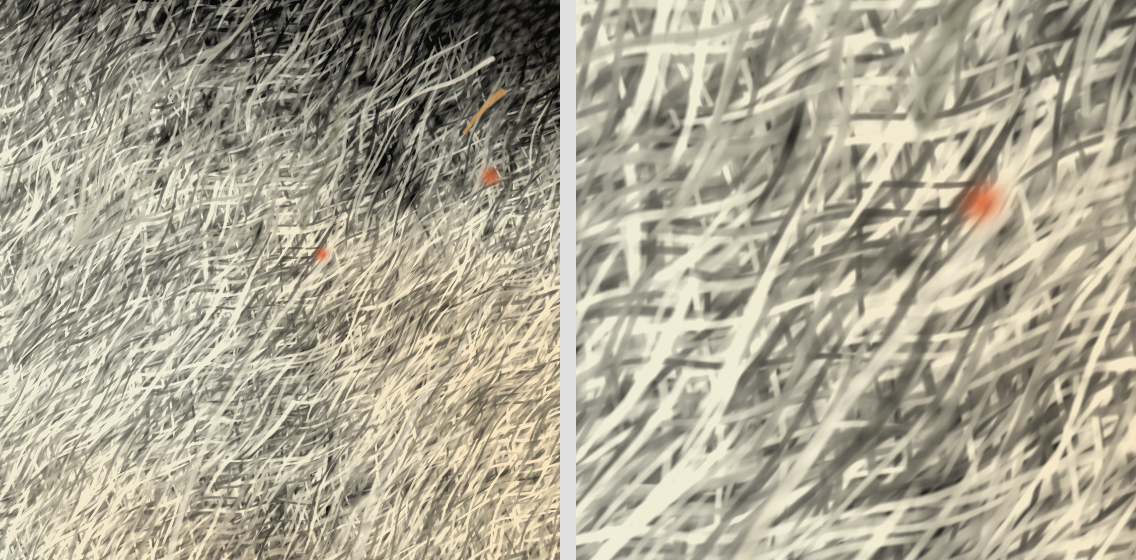
Left, the full canvas; right, a detail of the centre.
Give the GLSL for this texture, as a three.js fragment shader.

```glsl
varying vec2 vUv;

vec3 hash3(vec2 p) {
  vec3 q = fract(vec3(p.xyx) * vec3(0.1031, 0.1030, 0.0973));
  q += dot(q, q.yxz + 33.33);
  return fract((q.xxy + q.yzz) * q.zyx);
}

vec2 turn(vec2 p, float angle) {
  float c = cos(angle), s = sin(angle);
  return vec2(c * p.x + s * p.y, c * p.y - s * p.x);
}

// Distance to the nearest jittered cell point
float cellular(vec2 p) {
  vec2 id = floor(p);
  float nearest = 2.0;
  for (int y = -1; y <= 1; y++) {
    for (int x = -1; x <= 1; x++) {
      vec2 cell = id + vec2(float(x), float(y));
      nearest = min(nearest, length(p - cell - hash3(cell + 71.0).xy));
    }
  }
  return nearest;
}

// One layer of short curved fibres laid over the given tone
float layFibres(float tone, float shade, vec2 p, float layer) {
  float lean = 0.72 + 0.4 * sin(layer * 2.4) + 0.9 * step(mod(layer, 4.0), 0.5);
  vec2 size = vec2(0.15, 0.021) * mix(1.25, 0.75, layer / 11.0);
  vec2 q = turn(p, lean) + layer * 1.37 + 3.0;
  vec2 id = floor(q / size);
  for (int y = -2; y <= 2; y++) {
    for (int x = -1; x <= 1; x++) {
      vec2 cell = id + vec2(float(x), float(y));
      vec3 r = hash3(cell + layer * 19.0);
      vec3 s = fract(r.zxy * 13.7);
      vec2 d = q - (cell + r.xy) * size;
      float reach = size.x * mix(0.35, 0.9, s.x);
      float along = clamp(d.x / reach, -1.0, 1.0);
      float across = abs(d.y - (s.y - 0.5) * 0.28 * d.x - (s.z - 0.5) * 0.016 * along * along);
      float width = mix(0.0016, 0.0046, s.z * s.z) * (1.0 - 0.5 * along * along);
      float cover = 1.0 - smoothstep(width * 0.4, width + 0.0016, across);
      cover *= 1.0 - smoothstep(0.65, 1.0, abs(along));
      float fibreTone = shade + mix(-0.34, 0.38, r.z) + 0.008 * layer;
      tone = mix(tone, fibreTone, cover * 0.85);
    }
  }
  return tone;
}

// Coverage of a tapering, bowed stalk from a to b
float stalk(vec2 p, vec2 a, vec2 b, float bow, float width) {
  vec2 d = b - a;
  float h = clamp(dot(p - a, d) / dot(d, d), 0.0, 1.0);
  vec2 side = vec2(-d.y, d.x) / length(d);
  float dist = length(p - a - d * h - side * bow * 4.0 * h * (1.0 - h));
  float w = width * mix(1.0, 0.4, h);
  return 1.0 - smoothstep(w * 0.4, w + 0.0016, dist);
}

float hollow(vec2 p, vec2 centre, float radius) {
  vec2 d = (p - centre) / radius;
  return exp(-dot(d, d));
}

void main() {
  vec2 p = vUv;
  vec2 bent = p + 0.022 * sin(p.yx * vec2(8.0, 10.0) + vec2(0.5, 2.0))
                + 0.004 * sin(p.yx * vec2(37.0, 43.0) + 5.0 * p.x);

  // Broad light: deep shadow at the top right, pale straw below
  float shade = 0.62 - 0.5 * smoothstep(0.6, 1.1, p.y + 0.25 * (p.x - 0.5));
  shade += 0.04 * sin(9.0 * p.x + 4.0 * sin(5.0 * p.y)) * sin(11.0 * p.y + 2.0);
  shade -= 0.26 * hollow(p, vec2(0.69, 0.7), 0.09) + 0.16 * hollow(p, vec2(0.5, 0.08), 0.12);
  shade -= 0.1 * hollow(p, vec2(0.57, 0.4), 0.14);
  shade += 0.09 * hollow(p, vec2(0.13, 0.22), 0.2) + 0.08 * hollow(p, vec2(1.0, 0.45), 0.18);
  float gaps = smoothstep(0.5, 0.95, cellular(bent * 15.0));
  float grain = 0.5 - cellular(turn(bent, 0.7) * vec2(34.0, 76.0));
  float fine = 0.5 - cellular(turn(bent, 1.1) * vec2(70.0, 120.0));
  shade -= 0.16 * gaps;

  // Matted fibres, thinning out in the darkest corner
  float bare = smoothstep(0.85, 1.02, p.y + 0.5 * (p.x - 0.85));
  float tone = shade - 0.08 + 0.5 * grain;
  for (int i = 0; i < 12; i++) {
    tone = layFibres(tone, shade, bent, float(i));
  }
  tone = mix(tone, 0.05 + 0.2 * grain, bare * 0.8) + 0.2 * grain + 0.1 * fine;

  float warmth = smoothstep(-0.3, 0.9, p.x - p.y + 0.25 * sin(6.0 * p.x + 8.0 * p.y));
  vec3 tint = mix(vec3(1.01, 1.0, 0.91), vec3(1.05, 0.97, 0.81), warmth);
  vec3 color = clamp(tone, 0.04, 0.93) * tint;

  // Tuft fanning from a node, and long whiskers across the shadow
  vec3 straw = vec3(0.85, 0.83, 0.74);
  vec2 node = vec2(0.11, 0.56);
  for (int i = 0; i < 12; i++) {
    vec3 r = hash3(vec2(float(i), 5.0));
    float a = mix(0.2, 1.5, r.x);
    vec2 tip = node + vec2(cos(a), sin(a)) * mix(0.12, 0.42, r.y);
    color = mix(color, straw * mix(0.8, 1.05, r.z), 0.7 * stalk(bent, node, tip, 0.06 * (r.z - 0.5), 0.004));
  }
  for (int i = 0; i < 18; i++) {
    vec3 r = hash3(vec2(float(i), 23.0));
    vec2 root = vec2(0.15 + 0.5 * r.x, 0.58 + 0.27 * r.y);
    float a = mix(0.45, 1.05, r.z);
    vec2 tip = root + vec2(cos(a), sin(a)) * mix(0.2, 0.42, r.y);
    color = mix(color, straw * mix(0.75, 1.0, r.x), 0.7 * stalk(bent, root, tip, 0.05 * (r.x - 0.5), 0.003));
  }

  // Large stalks
  float stems = stalk(bent, vec2(0.52, 0.62), vec2(0.7, 1.02), -0.01, 0.01);
  color = mix(color, vec3(0.56, 0.55, 0.47) + 0.3 * grain, 0.65 * stems);
  float pale = stalk(p, vec2(0.3, -0.01), vec2(0.59, 0.54), 0.045, 0.008);
  pale = max(pale, stalk(p, vec2(0.36, 0.16), vec2(0.43, 0.29), -0.01, 0.004));
  pale = max(pale, 0.8 * stalk(bent, vec2(0.63, -0.02), vec2(0.87, 0.46), 0.015, 0.011));
  pale = max(pale, 0.8 * stalk(bent, vec2(0.57, -0.02), vec2(0.86, 0.22), 0.04, 0.008));
  pale = max(pale, stalk(bent, vec2(0.9, 0.87), vec2(0.71, 0.815), 0.004, 0.006));
  color = mix(color, vec3(0.89, 0.86, 0.77) + 0.15 * grain, 0.85 * pale);

  // Tan and rust flecks
  float tan1 = stalk(bent, vec2(0.91, 0.81), vec2(0.84, 0.75), 0.0, 0.009);
  color = mix(color, vec3(0.8, 0.6, 0.36), 0.8 * tan1);
  float rust = max(hollow(bent, vec2(0.55, 0.57), 0.011), hollow(bent, vec2(0.865, 0.66), 0.014));
  color = mix(color, vec3(0.84, 0.38, 0.2), 0.85 * rust);

  gl_FragColor = vec4(color, 1.0);
}
```
